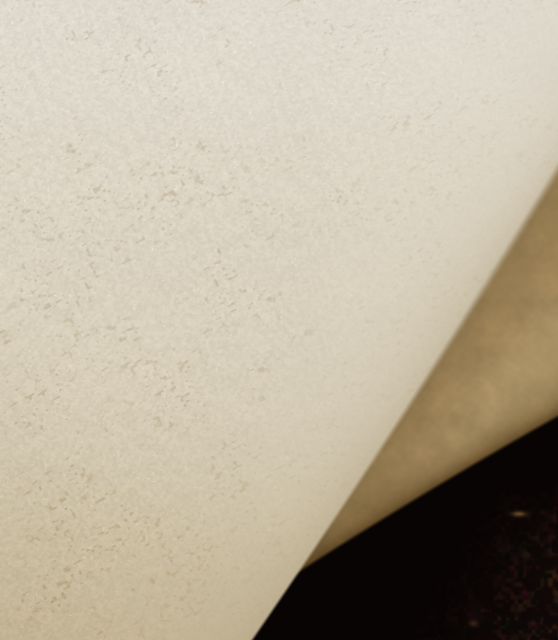
Give the GLSL for this texture, as a Shadertoy shader.

```glsl
const vec3 CLOTH_TOP = vec3(0.878, 0.855, 0.808);
const vec3 CLOTH_MID = vec3(0.850, 0.815, 0.740);
const vec3 CLOTH_LOW = vec3(0.755, 0.695, 0.565);
const vec3 CLOTH_EDGE = vec3(0.700, 0.640, 0.510);
const vec3 FLAP_SHADE = vec3(0.560, 0.455, 0.285);
const vec3 FLAP_LIGHT = vec3(0.665, 0.570, 0.400);
const vec3 FLAP_RIM = vec3(0.340, 0.245, 0.110);
const vec3 FLOOR_DARK = vec3(0.030, 0.014, 0.012);
const vec3 FLOOR_FLECK = vec3(0.150, 0.085, 0.060);
const vec3 GLINT = vec3(0.330, 0.240, 0.130);
const float GRAIN_SCALE = 200.0;
const float GRAIN_AMOUNT = 0.065;
const float PIT_AMOUNT = 0.085;
const float SPARK_AMOUNT = 0.05;

float hash(vec2 p) {
    return fract(sin(dot(p, vec2(127.1, 311.7))) * 43758.5453);
}

float valueNoise(vec2 p) {
    vec2 cell = floor(p);
    vec2 f = fract(p);
    f = f * f * (3.0 - 2.0 * f);
    float low = mix(hash(cell), hash(cell + vec2(1.0, 0.0)), f.x);
    float high = mix(hash(cell + vec2(0.0, 1.0)), hash(cell + vec2(1.0, 1.0)), f.x);
    return mix(low, high, f.y);
}

float fbm(vec2 p) {
    float sum = 0.0;
    float weight = 0.5;
    for (int i = 0; i < 4; i++) {
        sum += weight * valueNoise(p);
        p = mat2(1.6, 1.2, -1.2, 1.6) * p + 7.3;
        weight *= 0.5;
    }
    return sum / 0.9375;
}

// Signed distance to the front fold, positive on the pale cloth
float frontFold(vec2 p) {
    float foldX = 0.394 + 0.69 * p.y - 0.055 * p.y * p.y;
    return (foldX - p.x) * 0.83;
}

// Signed distance to the lower rim of the flap, positive above it
float flapRim(vec2 p) {
    float run = p.x - 0.469;
    return (p.y - 0.108 - 0.64 * run + 0.10 * run * run) * 0.86;
}

vec3 paleCloth(vec2 p, float fold) {
    // Broad light falling from the top
    vec3 col = mix(CLOTH_LOW, CLOTH_MID, smoothstep(-0.12, 0.56, p.y + 0.12 * p.x));
    col = mix(col, CLOTH_TOP, smoothstep(0.45, 1.0, p.y));
    float turn = exp(-max(fold, 0.0) * 22.0);
    col = mix(col, CLOTH_EDGE, turn * mix(0.55, 0.40, p.y));
    col *= 0.99 + 0.02 * fbm(p * 9.0);

    // Fine nap, softer toward the fold and the right side
    float focus = smoothstep(0.0, 0.30, fold) * mix(1.0, 0.55, smoothstep(0.3, 0.85, p.x));
    focus = mix(0.25, 1.0, focus);
    vec2 weave = vec2(p.x + 0.25 * p.y, p.y - 0.25 * p.x) * GRAIN_SCALE;
    float grain = 0.6 * valueNoise(weave) + 0.4 * valueNoise(weave * 1.7 + 31.0) - 0.5;
    col += grain * GRAIN_AMOUNT * focus;

    // Small slanted pits gathered in loose patches
    vec2 slant = mat2(0.88, -0.47, 0.47, 0.88) * p;
    float pit = valueNoise(slant * vec2(150.0, 220.0) + 11.0);
    float patchMask = smoothstep(0.35, 0.68, fbm(p * 17.0 + 4.0));
    float pits = smoothstep(0.64, 0.98, pit) * patchMask * focus;
    col -= pits * PIT_AMOUNT * vec3(0.75, 0.95, 1.25);

    // Sparse bright fibre tips
    float tip = valueNoise(p * 210.0 + 57.0);
    return col + smoothstep(0.87, 1.0, tip) * SPARK_AMOUNT * focus;
}

vec3 backFlap(vec2 p, float fold, float rim) {
    float behind = max(-fold, 0.0);
    float mottle = fbm(p * 38.0) - 0.5;
    float lit = smoothstep(0.01, 0.12, behind + 0.02 * mottle);
    vec3 col = mix(FLAP_SHADE, FLAP_LIGHT, 0.35 + 0.65 * lit * smoothstep(0.26, 0.06, rim));
    col = mix(col, FLAP_RIM, exp(-max(rim, 0.0) * 42.0) * 0.9);
    col *= 1.0 - 0.10 * exp(-behind * 60.0);
    float nap = valueNoise(p * 130.0) - 0.5;
    return col * (1.0 + 0.12 * mottle + 0.03 * nap);
}

float glintSpot(vec2 p, vec2 center, vec2 size) {
    vec2 q = (p - center) / size;
    return exp(-dot(q, q));
}

vec3 darkFloor(vec2 p) {
    // Faint carpet flecks in the corner
    float corner = smoothstep(0.08, 0.42, (p.x - 0.62) + 0.45 * (0.22 - p.y));
    corner *= smoothstep(0.30, 0.12, p.y);
    float fleck = smoothstep(0.42, 0.85, 0.5 * fbm(p * 42.0) + 0.5 * valueNoise(p * 150.0));
    vec3 tint = vec3(valueNoise(p * 90.0), valueNoise(p * 90.0 + 19.0), valueNoise(p * 90.0 + 43.0));
    vec3 col = FLOOR_DARK + FLOOR_FLECK * corner * (0.30 + fleck) * (0.6 + 0.8 * tint);
    float glow = glintSpot(p, vec2(0.811, 0.197), vec2(0.011, 0.004));
    glow += 0.5 * glintSpot(p, vec2(0.740, 0.026), vec2(0.007, 0.005));
    return col + GLINT * glow;
}

void mainImage(out vec4 fragColor, in vec2 fragCoord) {
    vec2 p = fragCoord / iResolution.y;
    float fold = frontFold(p);
    float rim = flapRim(p);
    float pixel = 1.0 / iResolution.y;

    // Layers from back to front
    vec3 col = darkFloor(p);
    float rimBlur = 0.0025 + pixel;
    col = mix(col, backFlap(p, fold, rim), smoothstep(-rimBlur, rimBlur, rim));
    float foldBlur = mix(0.002, 0.007, smoothstep(0.05, 0.7, p.y)) + pixel;
    col = mix(col, paleCloth(p, fold), smoothstep(-foldBlur, foldBlur, fold));
    fragColor = vec4(clamp(col, 0.0, 1.0), 1.0);
}
```
